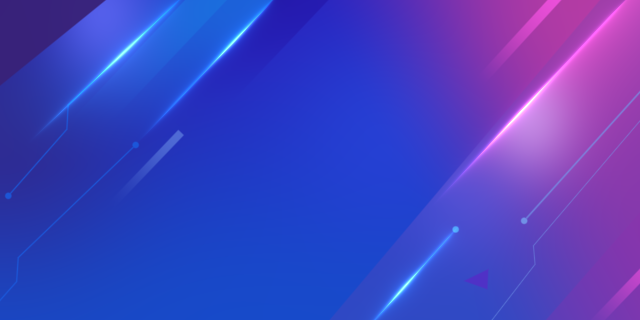
This background is drawn by a WebGL 2 fragment shader. Its source:

```glsl
#version 300 es
precision highp float;
// Abstract diagonal backdrop: a blue to magenta field with slanted sheets,
// glowing beams and circuit-like traces. Soft ellipses tint the field; every
// slanted part is measured in the local frame of a line from a to b.
uniform vec2 u_resolution;
out vec4 fragColor;

const vec3 CYAN = vec3(0.10, 0.75, 1.00);
const vec3 TRACE_BLUE = vec3(0.10, 0.36, 0.88);
const vec3 PALE_BLUE = vec3(0.45, 0.60, 0.92);
const vec3 PINK = vec3(0.95, 0.32, 0.88);
const vec3 LAVENDER = vec3(0.80, 0.60, 0.92);

// Smooth coverage of the region where d > 0, one pixel wide.
float fill(float d) {
    float pixel = 1.0 / u_resolution.y;
    return smoothstep(-pixel, pixel, d);
}

// x: position along a to b (0 to 1), y: signed distance, positive on the right.
vec2 lineFrame(vec2 p, vec2 a, vec2 b) {
    vec2 d = b - a;
    return vec2(dot(p - a, d) / dot(d, d), dot(p - a, vec2(d.y, -d.x)) / length(d));
}

float softSpot(vec2 p, vec2 center, vec2 radius) {
    vec2 d = (p - center) / radius;
    return exp(-dot(d, d));
}

float trace(vec2 p, vec2 a, vec2 b, float halfWidth) {
    float t = clamp(lineFrame(p, a, b).x, 0.0, 1.0);
    return fill(halfWidth - distance(p, mix(a, b, t)));
}

float disc(vec2 p, vec2 center, float radius) {
    return fill(radius - distance(p, center));
}

// Flat bar that fades in from a and ends sharply at b.
float fadingBar(vec2 p, vec2 a, vec2 b, float halfWidth) {
    vec2 f = lineFrame(p, a, b);
    return fill(halfWidth - abs(f.y)) * smoothstep(0.0, 1.0, f.x)
         * fill((1.0 - f.x) * distance(a, b));
}

// Light along a to b with a white-hot core around the fraction peak.
vec3 beam(vec2 p, vec2 a, vec2 b, float peak, vec3 color) {
    vec2 f = lineFrame(p, a, b);
    float reach = smoothstep(0.0, 0.35, f.x) * (1.0 - smoothstep(0.9, 1.05, f.x));
    float hot = exp(-pow((f.x - peak) / 0.13, 2.0));
    float dist = abs(f.y);
    vec3 halo = color * (exp(-dist / 0.004) * 0.55 + exp(-dist / 0.018) * 0.2);
    return reach * (halo * (0.6 + 0.7 * hot) + hot * exp(-dist / 0.0035) * vec3(0.55));
}

vec3 field(vec2 p) {
    vec3 c = mix(vec3(0.09, 0.29, 0.79), vec3(0.16, 0.13, 0.74), smoothstep(0.0, 1.05, p.y));
    c = mix(c, vec3(0.19, 0.16, 0.54), 0.9 * softSpot(p, vec2(0.0, 0.62), vec2(0.42, 0.45)));
    c = mix(c, vec3(0.15, 0.27, 0.86), 0.7 * softSpot(p, vec2(1.22, 0.6), vec2(0.36, 0.36)));
    float violet = smoothstep(1.0, 1.75, p.x + 0.5 * p.y - 0.45);
    c = mix(c, vec3(0.55, 0.20, 0.66), violet);
    return mix(c, vec3(0.74, 0.24, 0.64), 0.8 * softSpot(p, vec2(1.85, 1.0), vec2(0.36, 0.4)));
}

vec3 leftSheets(vec3 c, vec2 p) {
    // Blue sheet bounded by a bright edge, with a dark band beside it.
    float edge = lineFrame(p, vec2(0.424, 0.547), vec2(0.854, 1.0)).y;
    float height = smoothstep(0.45, 1.0, p.y);
    float sheet = fill(-edge) * exp(-pow((edge + 0.08) / 0.26, 2.0));
    c = mix(c, vec3(0.11, 0.38, 0.85), sheet * height);
    float band = fill(edge) * fill(0.125 - edge);
    c = mix(c, vec3(0.14, 0.08, 0.66), 0.65 * band * smoothstep(0.65, 1.0, p.y));
    c = mix(c, vec3(0.12, 0.10, 0.62), 0.45 * fill(edge) * exp(-edge / 0.04) * height);
    float strip = fill(-0.105 - edge) * fill(edge + 0.2);
    c = mix(c, vec3(0.10, 0.46, 0.88), 0.6 * strip * smoothstep(0.6, 1.0, p.y));
    // Periwinkle light cut off by the dark corner.
    c = mix(c, vec3(0.36, 0.40, 0.95), 0.85 * softSpot(p, vec2(0.32, 0.96), vec2(0.16, 0.2)));
    float corner = lineFrame(p, vec2(0.0, 0.732), vec2(0.331, 1.0)).y;
    return mix(c, vec3(0.22, 0.13, 0.47), 0.95 * fill(-corner));
}

vec3 rightSheets(vec3 c, vec2 p) {
    float panel = fill(lineFrame(p, vec2(1.03, 0.0), vec2(1.875, 1.0)).y);
    c = mix(c, vec3(0.42, 0.27, 0.70), 0.28 * panel);
    // Light spilling from the right side of the main beam.
    vec2 f = lineFrame(p, vec2(1.34, 0.345), vec2(1.955, 1.0));
    float side = fill(f.y);
    float along = smoothstep(0.0, 0.5, f.x);
    c = mix(c, vec3(0.90, 0.34, 0.82), 0.8 * side * along * exp(-max(f.y, 0.0) / 0.12));
    c = mix(c, LAVENDER, 0.8 * side * softSpot(p, vec2(1.65, 0.63), vec2(0.14, 0.17)));
    c = mix(c, vec3(0.36, 0.36, 0.88), 0.5 * panel * softSpot(p, vec2(1.45, 0.38), vec2(0.2, 0.2)));
    float lower = fill(lineFrame(p, vec2(1.706, 0.0), vec2(2.0, 0.336)).y);
    return mix(c, vec3(0.55, 0.18, 0.68), 0.3 * lower);
}

vec3 bars(vec3 c, vec2 p) {
    c = mix(c, PALE_BLUE, 0.55 * fadingBar(p, vec2(0.34, 0.35), vec2(0.566, 0.586), 0.012));
    c = mix(c, PINK, 0.9 * fadingBar(p, vec2(1.49, 0.735), vec2(1.76, 1.03), 0.016));
    c = mix(c, PINK, 0.7 * fadingBar(p, vec2(1.83, -0.04), vec2(2.06, 0.2), 0.016));
    vec2 a = vec2(1.45, 0.122), b = vec2(1.526, 0.159), d = vec2(1.523, 0.096);
    float wedge = min(lineFrame(p, a, b).y, min(lineFrame(p, b, d).y, lineFrame(p, d, a).y));
    return mix(c, vec3(0.34, 0.16, 0.78), 0.75 * fill(wedge));
}

// Three connected strokes from a through the bend b, c to the end d.
float bentTrace(vec2 p, vec2 a, vec2 b, vec2 c, vec2 d, float w) {
    return max(trace(p, a, b, w), max(trace(p, b, c, w), trace(p, c, d, w)));
}

vec3 traces(vec3 c, vec2 p) {
    float blue = bentTrace(p, vec2(0.56, 1.0), vec2(0.213, 0.672), vec2(0.209, 0.596), vec2(0.026, 0.388), 0.0018);
    blue = max(blue, bentTrace(p, vec2(0.424, 0.547), vec2(0.057, 0.195), vec2(0.052, 0.12), vec2(-0.01, 0.05), 0.0018));
    blue = max(blue, max(disc(p, vec2(0.026, 0.388), 0.010), disc(p, vec2(0.424, 0.547), 0.010)));
    c = mix(c, TRACE_BLUE, 0.85 * blue);
    float pale = 0.6 * bentTrace(p, vec2(2.01, 0.634), vec2(1.667, 0.232), vec2(1.672, 0.174), vec2(1.53, -0.01), 0.0012);
    pale = max(pale, 0.75 * trace(p, vec2(2.01, 0.724), vec2(1.638, 0.31), 0.0025));
    pale = max(pale, disc(p, vec2(1.638, 0.31), 0.010));
    c = mix(c, PALE_BLUE, 0.9 * pale);
    return mix(c, vec3(0.32, 0.62, 0.95), disc(p, vec2(1.424, 0.283), 0.010));
}

void main() {
    vec2 p = gl_FragCoord.xy / u_resolution.y;
    vec3 color = rightSheets(leftSheets(field(p), p), p);
    color = traces(bars(color, p), p);
    color += beam(p, vec2(0.08, 0.545), vec2(0.56, 1.0), 0.64, CYAN);
    color += beam(p, vec2(0.424, 0.547), vec2(0.854, 1.0), 0.71, CYAN);
    color += beam(p, vec2(1.10, -0.08), vec2(1.424, 0.283), 0.5, CYAN);
    color += beam(p, vec2(1.34, 0.345), vec2(1.955, 1.0), 0.47, PINK);
    fragColor = vec4(clamp(color, 0.0, 1.0), 1.0);
}
```
